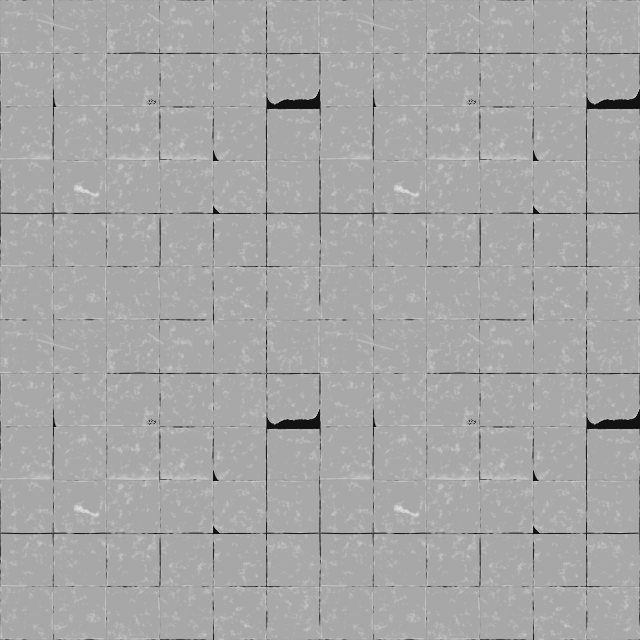
This texture map is drawn by a Shadertoy shader. Its source:

```glsl
// Worn grey square tiles, 12 by 12, built from a 6 by 6 block that wraps.
// Gradient noise gives blotches and broken joints; distance functions add
// the chips, pale scuffs and one long broken tile edge.

float hash(vec3 p) {
    p = fract(p * vec3(0.1031, 0.1030, 0.0973));
    p += dot(p, p.yzx + 33.33);
    return fract((p.x + p.y) * p.z);
}

float cornerSlope(vec2 cell, vec2 offset, vec2 f, float period, float seed) {
    float angle = 6.2832 * hash(vec3(mod(cell + offset, period), seed));
    return dot(vec2(cos(angle), sin(angle)), f - offset);
}

// Gradient noise, roughly -0.7 to 0.7, repeating after a whole period.
float noise(vec2 p, float period, float seed) {
    vec2 i = floor(p), f = p - i;
    vec2 s = f * f * f * (f * (f * 6.0 - 15.0) + 10.0);
    vec2 e = vec2(1, 0);
    return mix(mix(cornerSlope(i, e.yy, f, period, seed), cornerSlope(i, e.xy, f, period, seed), s.x),
               mix(cornerSlope(i, e.yx, f, period, seed), cornerSlope(i, e.xx, f, period, seed), s.x), s.y);
}

float coverage(float inside, float px) {
    return clamp(inside / px + 0.5, 0.0, 1.0);
}

// Share of a pixel at distance d covered by a line of the given half width.
float lineCoverage(float d, float halfWidth, float px) {
    return max(min(d + 0.5 * px, halfWidth) - max(d - 0.5 * px, -halfWidth), 0.0) / px;
}

float segmentDistance(vec2 p, vec2 a, vec2 b) {
    vec2 ab = b - a;
    return length(p - a - ab * clamp(dot(p - a, ab) / dot(ab, ab), 0.0, 1.0));
}

// x: dark gap, y: pale rim, z: faint seam.
vec3 joint(float across, float along, float darkness[6], float seed, float px) {
    float line = mod(round(across), 6.0);
    float wobble = noise(vec2(along * 2.0, line * 2.0 + 0.5), 12.0, seed);
    float d = across - round(across) + 0.012 * wobble;
    float h = hash(vec3(floor(along), line, seed));
    float n = noise(vec2(along * 4.0, line * 4.0 + 0.5), 24.0, seed + 1.0)
            + 0.7 * noise(vec2(along * 15.0, line * 15.0 + 0.5), 90.0, seed + 2.0);
    float bias = darkness[int(line)] - 0.5 + (h - 0.5) * 0.5;
    float gap = smoothstep(-0.3, 0.5, bias + n * 0.7 - 0.08);
    float rim = smoothstep(-0.1, 0.4, noise(vec2(along * 8.0, line * 8.0 + 0.5), 48.0, seed + 3.0) - bias * 0.5);
    float side = h > 0.5 ? 0.018 : -0.018;
    return vec3(lineCoverage(d, 0.0095 * gap, px),
                rim * lineCoverage(d - side, 0.013, px),
                lineCoverage(d, 0.006, px));
}

void mainImage(out vec4 fragColor, in vec2 fragCoord) {
    vec2 uv = fragCoord / iResolution.xy;
    float px = 12.0 / iResolution.y;
    vec2 q = mod(vec2(uv.x, 1.0 - uv.y) * 12.0, 6.0); // rows counted downward
    vec2 tile = floor(q);
    float seed = 10.0 + tile.x + 6.0 * tile.y;

    // Tile faces with soft, grainy pale blotches
    float fine = noise(q * 24.0, 144.0, 3.0);
    float blotch = noise(q * 6.0, 36.0, seed) + 0.7 * noise(q * 13.0, 78.0, seed)
                 + 0.5 * fine + 0.4 * noise(q * 2.0, 12.0, seed + 50.0);
    float grey = 0.656 + 0.006 * (hash(vec3(tile, 7.0)) - 0.5);
    grey += 0.05 * smoothstep(0.1, 0.6, blotch) + 0.06 * smoothstep(0.5, 1.0, blotch);

    // Scratches, a bright scuff and rubbed lower edges
    float rough = 0.03 * noise(q * 9.0, 54.0, 5.0) + 0.02 * fine;
    float scratch = min(segmentDistance(q, vec2(0.7, 0.37), vec2(1.35, 0.55)),
                        segmentDistance(q, vec2(2.78, 0.26), vec2(3.05, 0.44)));
    grey += 0.08 * smoothstep(0.035, 0.0, scratch + 0.3 * rough) * smoothstep(-0.6, 0.0, fine);
    float scuff = min(segmentDistance(q, vec2(1.45, 3.53), vec2(1.8, 3.66)) - 0.015,
                      length((q - vec2(1.48, 3.53)) * vec2(0.7, 1.0)) - 0.045);
    scuff = min(scuff, length(q - vec2(1.82, 3.65)) - 0.03);
    grey = mix(grey, 0.86, smoothstep(0.04, -0.02, scuff + rough));
    float rubbed = smoothstep(1.95, 2.1, q.x) * smoothstep(4.0, 3.85, q.x)
                 + smoothstep(0.3, 0.8, q.x) * smoothstep(1.0, 0.9, q.x);
    float band = step(q.y, 3.0) * smoothstep(0.14, 0.0, 3.0 - q.y + 2.5 * rough);
    grey = mix(grey, 0.8, 0.75 * band * rubbed);

    // Joints: upright lines, then level lines
    vec3 upright = joint(q.x, q.y, float[6](0.5, 0.5, 0.4, 0.5, 0.6, 0.75), 60.0, px);
    vec3 level = joint(q.y, q.x, float[6](0.5, 0.65, 0.45, 0.05, 0.9, 0.35), 70.0, px);
    vec3 seam = max(upright, level);
    grey = mix(grey, 0.79, 0.8 * seam.y);
    grey = mix(grey, 0.56, 0.5 * seam.z);
    float dark = seam.x;

    // Concave corner chips: corner position, then width and height
    vec4 chips[3] = vec4[3](vec4(1, 2, 0.07, 0.34), vec4(4, 3, 0.11, 0.24), vec4(4, 4, 0.16, 0.18));
    for (int i = 0; i < 3; i++) {
        vec2 c = vec2(q.x - chips[i].x, chips[i].y - q.y) + 0.012;
        vec2 r = pow(max(c, 0.0) / chips[i].zw, vec2(0.8));
        float reach = (1.0 - r.x - r.y) * chips[i].z + 0.25 * rough;
        dark = max(dark, coverage(reach, px) * step(0.0, min(c.x, c.y)));
    }

    // Long break along one lower edge
    float u = q.x - 5.0;
    float depth = 0.2 * exp(-14.0 * abs(u)) + 0.13 * smoothstep(0.08, 0.35, u)
                + 0.22 * exp(16.0 * (u - 1.0)) + 0.8 * rough;
    float inside = min(q.y - 2.0 + depth, 2.045 + 0.3 * rough - q.y);
    float span = coverage(min(u, 1.0 - u), px);
    grey += 0.05 * span * smoothstep(-0.05, 0.0, inside);
    dark = max(dark, span * coverage(inside, px));

    // Small pitted spot
    float pits = abs(noise(q * 18.0, 108.0, 6.0)) - 0.1;
    float spot = smoothstep(0.1, 0.06, length((q - vec2(2.85, 1.92)) * vec2(1.0, 1.4)));
    dark = max(dark, 0.75 * spot * smoothstep(0.05, -0.05, pits));

    fragColor = vec4(vec3(mix(grey, 0.07, dark)), 1.0);
}
```
